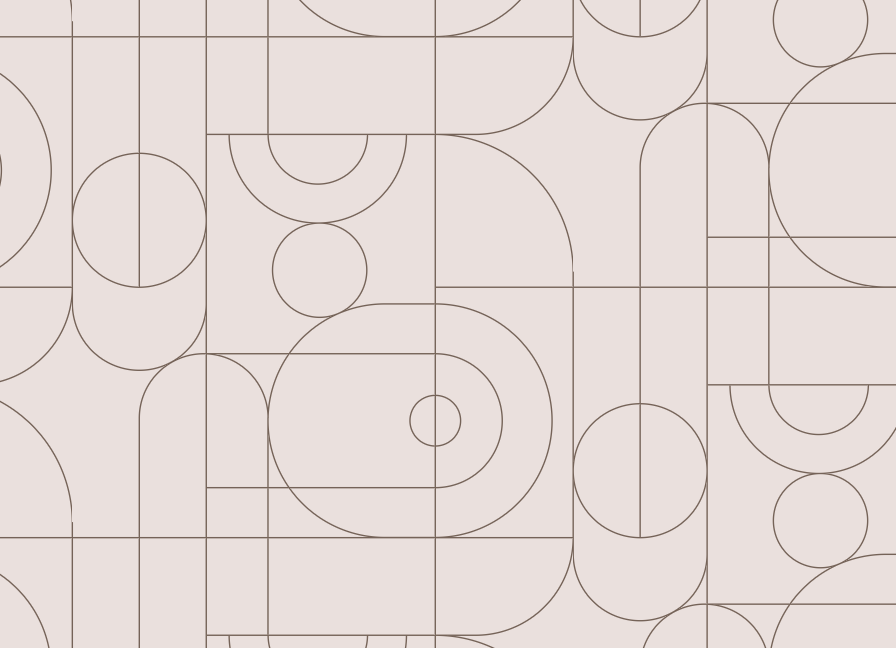
Reproduce this pattern procedurally as a WebGL 1 fragment shader.

```glsl
precision highp float;
// Half-drop repeat of thin brown lines, arches, rings and capsules on pale pink.

uniform vec2 u_resolution;

const vec3 PAPER = vec3(0.918, 0.878, 0.867);
const vec3 INK = vec3(0.46, 0.39, 0.345);
const float CANVAS_WIDTH = 768.0;  // design units across the canvas
const float LINE_WIDTH = 1.2;
const float TILE = 429.3;          // square tile; each column drops half a tile
const float TILE_TOP = 10.0;
const float FAR = 1e4;

// Column guides
const float X_LEFT = 62.0;
const float X_STEM = 119.4;
const float X_POST = 176.8;
const float X_INNER = 229.7;
const float X_AXIS = 373.1;
const float X_RIGHT = X_LEFT + TILE;

// Row guides, measured downwards
const float Y_SHELF = 115.2;
const float Y_MIDDLE = 246.2;
const float Y_EYE = 360.6;
const float Y_FLOOR = Y_MIDDLE + 0.5 * TILE;

// Radii
const float R_PILL = 57.4;
const float R_ARCH = 55.2;
const float R_STADIUM = 100.1;
const float R_QUARTER = X_RIGHT - X_AXIS;
const float R_CORNER = 83.6;

float vLine(vec2 p, float x, float y0, float y1) {
  return length(vec2(p.x - x, p.y - clamp(p.y, y0, y1)));
}

float hLine(vec2 p, float y, float x0, float x1) {
  return length(vec2(p.x - clamp(p.x, x0, x1), p.y - y));
}

float ring(vec2 p, vec2 center, float radius) {
  return abs(length(p - center) - radius);
}

// Part of a ring; the signs in side pick a half or a quarter.
float arc(vec2 p, vec2 center, float radius, vec2 side) {
  vec2 q = (p - center) * side;
  return min(q.x, q.y) < 0.0 ? FAR : ring(p, center, radius);
}

float guides(vec2 p) {
  float d = min(abs(p.x - X_POST), abs(p.x - X_AXIS));
  d = min(d, vLine(p, X_LEFT, Y_SHELF + R_QUARTER - 0.5 * TILE, 260.0));
  d = min(d, vLine(p, X_RIGHT, Y_SHELF + R_QUARTER, 260.0 + 0.5 * TILE));
  d = min(d, vLine(p, X_STEM, 358.4, Y_MIDDLE + TILE));
  d = min(d, vLine(p, X_INNER, 358.4, Y_SHELF + TILE));
  d = min(d, hLine(p, Y_SHELF, X_POST, X_RIGHT - R_CORNER));
  d = min(d, hLine(p, Y_MIDDLE, X_AXIS, X_RIGHT));
  return min(d, hLine(p, Y_FLOOR, X_LEFT, X_RIGHT));
}

float curves(vec2 p) {
  const vec2 DOWN = vec2(0.0, 1.0);
  vec2 eye = vec2(X_AXIS, Y_EYE);
  vec2 bowl = vec2(272.4, Y_SHELF);

  // Ball in a pill, and the arch beside it
  float d = ring(p, vec2(X_STEM, Y_MIDDLE - R_PILL), R_PILL);
  d = min(d, arc(p, vec2(X_STEM, 260.0), R_PILL, DOWN));
  d = min(d, arc(p, vec2(X_STEM + R_ARCH, 358.4), R_ARCH, -DOWN));

  // Hanging bowls and the ball below
  d = min(d, arc(p, bowl, 42.6, DOWN));
  d = min(d, arc(p, bowl, 76.0, DOWN));
  d = min(d, ring(p, vec2(274.0, 231.6), 40.4));

  // Stadium, inner half capsule and eye
  vec2 nearest = vec2(clamp(p.x, X_INNER + R_STADIUM, X_AXIS), Y_EYE);
  d = min(d, ring(p, nearest, R_STADIUM));
  d = min(d, arc(p, eye, R_PILL, vec2(1.0, 0.0)));
  d = min(d, hLine(p, Y_EYE - R_PILL, X_POST, X_AXIS));
  d = min(d, hLine(p, Y_EYE + R_PILL, X_POST, X_AXIS));
  d = min(d, ring(p, eye, 21.7));

  // Large quarter and rounded corner
  d = min(d, arc(p, vec2(X_AXIS, Y_SHELF + R_QUARTER), R_QUARTER, vec2(1.0, -1.0)));
  vec2 corner = vec2(X_RIGHT - R_CORNER, Y_SHELF + TILE - R_CORNER);
  return min(d, arc(p, corner, R_CORNER, vec2(1.0)));
}

void main() {
  float pixel = CANVAS_WIDTH / u_resolution.x;
  vec2 p = vec2(gl_FragCoord.x, u_resolution.y - gl_FragCoord.y) * pixel;

  // Fold into one tile of the half-drop repeat
  float column = floor((p.x - X_LEFT) / TILE);
  p -= column * vec2(TILE, 0.5 * TILE);
  p.y = TILE_TOP + mod(p.y - TILE_TOP, TILE);

  // The motif is taller than a tile, so neighbours overlap
  float d = FAR;
  for (int row = 0; row < 2; row++) {
    vec2 q = p + vec2(0.0, float(row) * TILE);
    d = min(d, min(guides(q), curves(q)));
  }

  // Box-filtered coverage keeps hairlines even at any size
  float reach = 0.5 * (LINE_WIDTH + pixel);
  float ink = clamp(reach - d, 0.0, min(LINE_WIDTH, pixel)) / pixel;
  gl_FragColor = vec4(mix(PAPER, INK, ink), 1.0);
}
```
